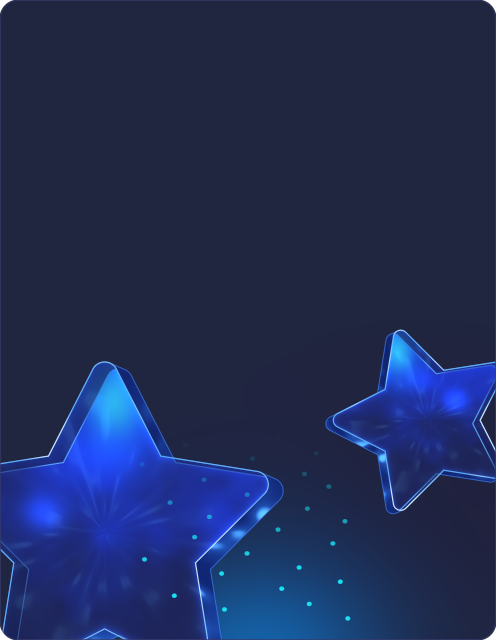
A Shadertoy shader for this background:

```glsl
// A dark navy card with two blue glass stars, a teal glow and drifting sparks.
// Each star is a rounded five-point distance field swept along a short depth;
// noise clouds tint its face and thin outlines catch the light.

float hash(vec2 p) {
    return fract(sin(dot(p, vec2(127.1, 311.7))) * 43758.5453);
}

float noise(vec2 p) {
    vec2 i = floor(p), f = fract(p);
    f = f * f * (3.0 - 2.0 * f);
    return mix(mix(hash(i), hash(i + vec2(1, 0)), f.x),
               mix(hash(i + vec2(0, 1)), hash(i + vec2(1, 1)), f.x), f.y);
}

float clouds(vec2 p) {
    return 0.6 * noise(p) + 0.28 * noise(p * 2.1 + 7.0) + 0.12 * noise(p * 4.3 + 3.0);
}

// Antialiased coverage of a shape, and of a line along its edge
float cover(float d) { return clamp(0.5 - d * iResolution.x, 0.0, 1.0); }
float line(float d, float halfWidth) { return cover(abs(d) - halfWidth); }

float spot(vec2 p, vec2 centre, vec2 size) {
    vec2 q = (p - centre) / size;
    return exp(-dot(q, q));
}

// Rounded star of unit radius, found by folding onto one half point
float starDistance(vec2 p) {
    const float radius = 0.843;
    vec2 k = vec2(0.80902, -0.58779), m = vec2(-k.x, k.y);
    p.x = abs(p.x);
    p -= 2.0 * max(dot(k, p), 0.0) * k;
    p -= 2.0 * max(dot(m, p), 0.0) * m;
    p.x = abs(p.x);
    p.y -= radius;
    vec2 edge = 0.51 * vec2(-k.y, k.x) - vec2(0, 1);
    float h = clamp(dot(p, edge) / dot(edge, edge), 0.0, radius);
    return length(p - edge * h) * sign(p.y * edge.x - p.x * edge.y) - 0.071;
}

vec3 glassStar(vec3 col, vec2 p, vec2 centre, float radius, float turn,
               vec2 depth, vec2 shine, vec2 ember) {
    vec2 q = (p - centre) / radius;
    mat2 rot = mat2(cos(turn), -sin(turn), sin(turn), cos(turn));
    float front = starDistance(rot * q) * radius;
    float back = starDistance(rot * (q - depth / radius)) * radius;
    float body = front;
    for (int i = 1; i <= 8; i++) {
        vec2 shift = depth / radius * float(i) / 8.0;
        body = min(body, starDistance(rot * (q - shift)) * radius);
    }

    // Side walls with streaked reflections
    float streak = noise(vec2(atan(q.y, q.x) * 9.0, length(q) * 7.0));
    vec3 side = mix(vec3(0.06, 0.14, 0.46), vec3(0.18, 0.46, 0.95), streak * streak);
    side += vec3(0.25, 0.45, 0.4) * smoothstep(0.72, 0.95, streak);
    col = mix(col, side, cover(body) * 0.9);

    // Clouded face, brightest toward the upper point
    float cloud = clouds(q * 3.2 + centre * 9.0);
    float light = smoothstep(-0.55, 0.75, q.y * 0.85 + (cloud - 0.5) * 1.1);
    vec3 face = mix(vec3(0.12, 0.14, 0.33), vec3(0.13, 0.22, 0.82), light);
    face += vec3(0.04, 0.16, 0.6) * spot(q, ember, vec2(0.12, 0.09));
    face += vec3(0.02, 0.1, 0.4) * spot(q, shine * 0.6, vec2(0.2, 0.14));
    face = mix(face, vec3(0.1, 0.35, 1.0), spot(q, shine, vec2(0.24, 0.3)) * 0.85);
    face = mix(face, vec3(0.2, 0.84, 1.0),
               spot(q, shine, vec2(0.13, 0.19)) * (0.55 + 0.5 * cloud));
    face += vec3(0.04, 0.14, 0.4) * exp(min(front, 0.0) / (0.02 * radius));
    float clear = smoothstep(-0.002, 0.002, back) * 0.65;
    face = mix(face, vec3(0.1, 0.13, 0.32), clear);
    col = mix(col, face, cover(front) * 0.88);

    // Rear edge, silhouette and bright front rim
    float glint = smoothstep(0.25, 0.8, noise(q * 4.0 + 2.0));
    col = mix(col, vec3(0.35, 0.65, 1.0),
              line(back, 0.0012) * cover(front) * (0.35 + 0.6 * glint));
    col = mix(col, vec3(0.25, 0.5, 0.95), line(body, 0.001) * 0.7);
    col = mix(col, mix(vec3(0.4, 0.72, 0.98), vec3(0.88, 0.97, 1.0), glint),
              line(front, 0.0012) * 0.9);
    return col;
}

void mainImage(out vec4 fragColor, in vec2 fragCoord) {
    vec2 p = fragCoord / iResolution.x;
    vec2 card = vec2(1.0, iResolution.y / iResolution.x);

    // Navy ground with a glow rising from the lower edge
    vec3 col = vec3(0.125, 0.145, 0.25);
    col = mix(col, vec3(0.125, 0.12, 0.23), spot(p, vec2(0.8, 0.25), vec2(0.4, 0.24)) * 0.8);
    col = mix(col, vec3(0.08, 0.27, 0.5), spot(p, vec2(0.54, 0.0), vec2(0.27, 0.25)) * 0.8);
    col = mix(col, vec3(0.08, 0.42, 0.71), spot(p, vec2(0.52, -0.03), vec2(0.2, 0.14)) * 0.8);

    col = glassStar(col, p, vec2(0.211, 0.215), 0.378, 0.0, vec2(0.03, -0.013),
                    vec2(0.06, 0.72), vec2(-0.32, 0.11));
    col = glassStar(col, p, vec2(0.862, 0.443), 0.208, 0.314, vec2(-0.015, -0.007),
                    vec2(-0.28, 0.66), vec2(0.27, 0.19));

    // Cyan sparks, denser to the right and fading as they rise
    for (int i = 0; i < 27; i++) {
        float n = float(i), across = fract(n * 0.618 + 0.12 * hash(vec2(n, 4.0)));
        vec2 at = vec2(0.705 - 0.42 * pow(across, 1.5),
                       0.043 + 0.0145 * n + 0.008 * hash(vec2(n, 9.0)));
        float spark = cover(length((p - at) * vec2(0.9, 1.0)) - 0.0045);
        col = mix(col, vec3(0.1, 0.88, 0.95), spark * (1.0 - smoothstep(0.1, 0.44, at.y)));
    }

    // Rounded card border
    vec2 corner = abs(p - 0.5 * card) - 0.5 * card + 0.037;
    float frame = length(max(corner, 0.0)) + min(max(corner.x, corner.y), 0.0) - 0.037;
    col = mix(col, vec3(0.22, 0.23, 0.42), line(frame + 0.001, 0.001) * 0.7);
    col = mix(vec3(1.0), col, cover(frame - 0.001));
    fragColor = vec4(col, 1.0);
}
```
